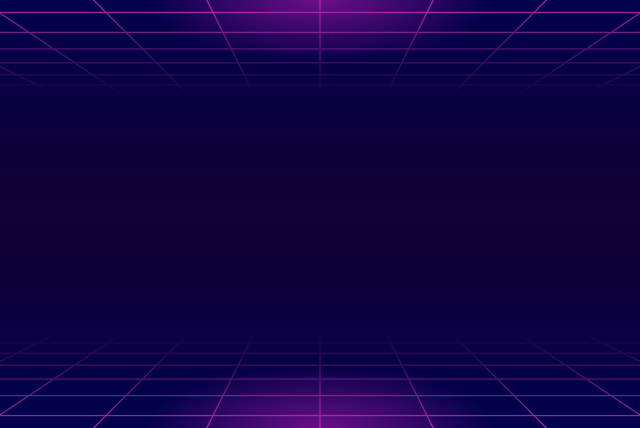
Give the GLSL for this background, as a Shadertoy shader.

```glsl
#define HORIZON 0.529       // vanishing point, measured from the near edge
#define COLUMN_STEP 0.5     // column spacing per unit of depth
#define ROW_STEP 0.2058     // row spacing in inverse depth
#define FIRST_ROW 2.0       // inverse depth of the nearest row
#define LINE_WIDTH 0.0029
#define FADE_END 0.235      // height where the grid disappears
#define GLOW_SIZE vec2(0.41, 0.145)

const vec3 EDGE_BLUE   = vec3(0.005, 0.0, 0.300);
const vec3 MID_PURPLE  = vec3(0.065, 0.0, 0.190);
const vec3 GLOW_VIOLET = vec3(0.420, 0.06, 0.530);
const vec3 LINE_PINK   = vec3(0.720, 0.16, 0.660);

// Coverage of a line at each whole number of a coordinate with known gradient
float gridLine(float coord, float gradient, float pixel) {
    float dist = abs(fract(coord + 0.5) - 0.5) / gradient;
    return clamp((0.5 * LINE_WIDTH + 0.5 * pixel - dist) / pixel, 0.0, 1.0)
         * min(1.0, LINE_WIDTH / pixel);
}

// Perspective floor: rows and columns meeting at the horizon
float perspectiveGrid(vec2 p, float pixel) {
    float depth = HORIZON - p.y;
    float row = (1.0 / depth - FIRST_ROW) / ROW_STEP;
    float rowGradient = 1.0 / (depth * depth * ROW_STEP);
    float column = p.x / (depth * COLUMN_STEP);
    float columnGradient = length(vec2(1.0, p.x / depth)) / (depth * COLUMN_STEP);
    return max(gridLine(row, rowGradient, pixel),
               gridLine(column, columnGradient, pixel));
}

void mainImage(out vec4 fragColor, in vec2 fragCoord) {
    float pixel = 1.0 / iResolution.y;
    vec2 uv = fragCoord * pixel;

    // Fold the canvas so floor and ceiling share the same space
    vec2 p = vec2(uv.x - 0.5 * iResolution.x * pixel, min(uv.y, 1.0 - uv.y));

    // Vertical backdrop
    vec3 color = mix(EDGE_BLUE, MID_PURPLE, clamp(2.0 * p.y, 0.0, 1.0));

    // Elliptical glow at both edges
    float glow = max(0.0, 1.0 - length(p / GLOW_SIZE));
    color = mix(color, GLOW_VIOLET, glow);

    // Grid fading toward the middle
    float fade = pow(max(0.0, 1.0 - p.y / FADE_END), 1.15);
    color = mix(color, LINE_PINK, perspectiveGrid(p, pixel) * fade);

    fragColor = vec4(color, 1.0);
}
```
